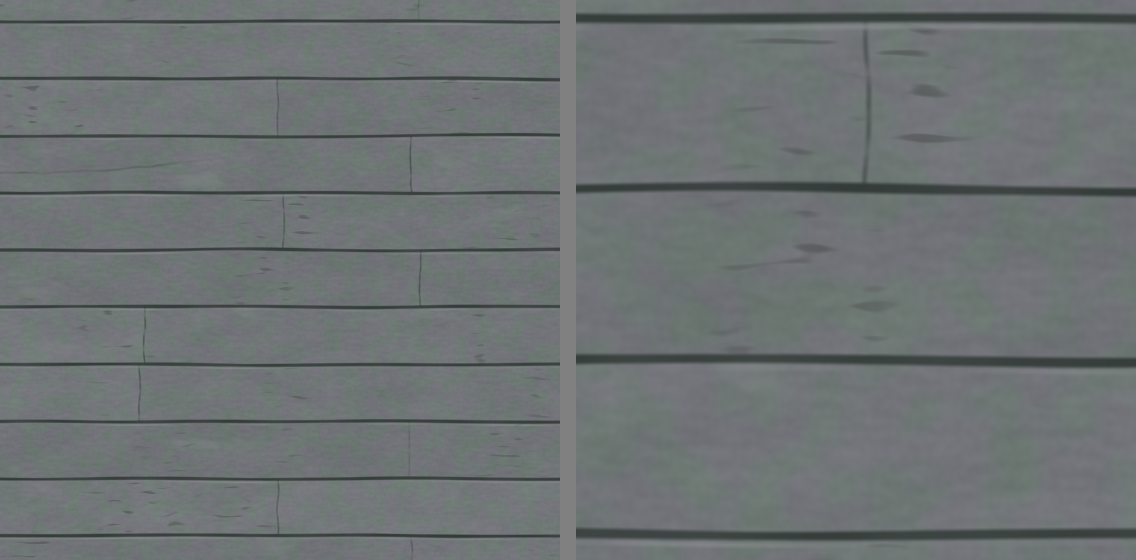
Left, the full canvas; right, a detail of the centre.
A Shadertoy shader for this texture:

```glsl
const vec3 PAINT = vec3(0.442, 0.462, 0.470);
const vec3 VIOLET_TINT = vec3(0.012, -0.008, 0.012);
const vec3 GREEN_TINT = vec3(-0.012, 0.010, -0.016);
const vec3 PALE = vec3(0.50, 0.515, 0.52);
const vec3 GROOVE = vec3(0.205, 0.235, 0.225);
const vec3 SCUFF = vec3(0.29, 0.30, 0.30);

const float PITCH = 0.1021;       // height of one board
const float FIRST_SEAM = 0.043;   // height of the lowest seam

// Butt joint of each board, in quarters of the width, bottom to top
const int STAGGER[11] = int[11](3, 2, 3, 1, 1, 3, 2, 3, 2, 4, 3);

float hash(vec2 p) {
    vec3 q = fract(vec3(p.xyx) * 0.1031);
    q += dot(q, q.yzx + 33.33);
    return fract((q.x + q.y) * q.z);
}

vec2 gradient(vec2 cell) {
    float angle = 6.2832 * hash(cell + 57.0);
    return vec2(cos(angle), sin(angle));
}

// Gradient noise, roughly -0.7 to 0.7
float noise(vec2 p) {
    vec2 i = floor(p), f = fract(p);
    vec2 u = f * f * f * (f * (f * 6.0 - 15.0) + 10.0);
    vec2 e = vec2(0.0, 1.0);
    float low = mix(dot(gradient(i), f), dot(gradient(i + e.yx), f - e.yx), u.x);
    float high = mix(dot(gradient(i + e.xy), f - e.xy), dot(gradient(i + e.yy), f - e.yy), u.x);
    return mix(low, high, u.y);
}

float fbm(vec2 p) {
    float sum = 0.0, gain = 0.6;
    for (int i = 0; i < 4; i++) {
        sum += gain * noise(p);
        p = p * 2.03 + 17.3;
        gain *= 0.5;
    }
    return sum;
}

// Soft stroke of given half width around a distance of zero
float stroke(float d, float halfWidth, float blur) {
    return 1.0 - smoothstep(halfWidth - blur, halfWidth + blur, abs(d));
}

float jointPosition(float row) {
    int quarter = STAGGER[int(clamp(row + 1.0, 0.0, 10.0))];
    return 0.25 * float(quarter) - 0.005 + 0.035 * (hash(vec2(row, 4.0)) - 0.5);
}

// Mottled paint with faint drifts of hue and fine horizontal grain
vec3 paint(vec2 p, float row, float side) {
    float tone = 0.020 * (hash(vec2(row + 20.0, side + 3.0)) - 0.5);
    tone += 0.032 * fbm(p * vec2(9.0, 20.0) + row * 5.7);
    tone += 0.022 * noise(p * vec2(55.0, 150.0));
    tone += 0.014 * noise(p * 190.0);
    float hue = noise(p * 26.0 + 40.0) + 0.6 * noise(p * 48.0 + 9.0);
    vec3 tint = mix(GREEN_TINT, VIOLET_TINT, smoothstep(-0.45, 0.45, hue));
    vec3 color = PAINT + tone + tint;
    float faded = smoothstep(0.22, 0.50, fbm(p * vec2(7.0, 17.0) + 63.0));
    return mix(color, PALE, 0.5 * faded);
}

// Short dark scratches gathered into worn stretches of a board
float scuffs(vec2 p, float row) {
    float worn = smoothstep(0.08, 0.35, noise(vec2(p.x * 5.0, row * 3.7 + 0.4)));
    float bend = 0.5 * noise(p * vec2(22.0, 9.0));
    float mark = noise(vec2(p.x * 24.0, p.y * 120.0 + bend) + row * 2.3);
    return worn * smoothstep(0.30, 0.52, mark);
}

// Long curved split fading out towards the right
float split(vec2 p) {
    float path = 0.691 + 0.19 * p.x * p.x * (0.6 + p.x) + 0.003 * noise(p.xx * 18.0);
    float fade = 1.0 - smoothstep(0.28, 0.40, p.x);
    return fade * (0.7 + 0.6 * noise(p * 35.0)) * stroke(p.y - path, 0.0018, 0.002);
}

void mainImage(out vec4 fragColor, in vec2 fragCoord) {
    vec2 p = fragCoord / iResolution.xy;
    float blur = max(0.0016, 0.8 / iResolution.y);

    // Nearest seam, gently uneven, and the board it bounds
    float seam = round((p.y - FIRST_SEAM) / PITCH);
    float sag = 0.0045 * noise(vec2(p.x * 3.5, seam * 7.3 + 0.5));
    float toSeam = p.y - FIRST_SEAM - seam * PITCH - sag;
    float row = seam - step(toSeam, 0.0);

    // Butt joint
    float lean = 0.004 * noise(vec2(row * 3.1, p.y * 28.0));
    float toJoint = p.x - jointPosition(row) - lean;
    float jointDepth = mix(0.22, 0.65, hash(vec2(row + 8.0, 12.0)));
    jointDepth *= clamp(0.85 + 1.1 * noise(vec2(row, p.y * 65.0)), 0.0, 1.0);

    // Painted surface and its wear
    vec3 color = paint(p, row, step(0.0, toJoint));
    color = mix(color, SCUFF, 0.55 * scuffs(p, row));
    color = mix(color, SCUFF, 0.48 * split(p));
    color = mix(color, GROOVE, jointDepth * stroke(toJoint, 0.0014, blur));

    // Catchlight on the upper edge of each board, then the dark groove
    float glint = smoothstep(-0.25, 0.40, noise(vec2(p.x * 6.0, seam * 4.9 + 0.3)));
    color = mix(color, PALE + 0.04, 0.65 * glint * stroke(toSeam + 0.0056, 0.0014, blur));
    float depth = 0.92 + 0.20 * noise(vec2(p.x * 13.0, seam * 2.7 + 0.6));
    float grooveWidth = 0.0027 + 0.0008 * noise(vec2(p.x * 8.0, seam * 5.3 + 0.2));
    color = mix(color, GROOVE, clamp(depth, 0.0, 1.0) * stroke(toSeam, grooveWidth, blur));

    fragColor = vec4(color, 1.0);
}
```
